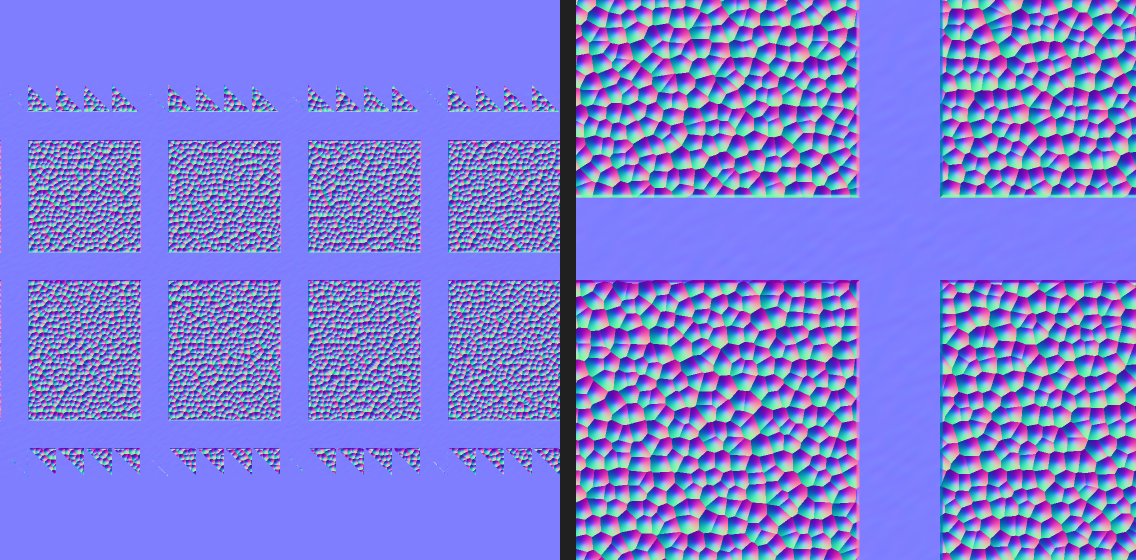
Left, the full canvas; right, a detail of the centre.
A Shadertoy shader for this texture map:

```glsl
// Tangent-space normal map: four columns of raised, pebbled panels between flat
// bands, closed above and below by saw-tooth triangles. The layout is a 20 x 20
// grid; pebbles are domed Voronoi cells, and green points down the canvas.

vec2 hash22(vec2 p) {
    vec3 q = fract(p.xyx * vec3(0.1031, 0.1030, 0.0973));
    q += dot(q, q.yzx + 33.33);
    return fract((q.xx + q.yz) * q.zy);
}

float valueNoise(vec2 p) {
    vec2 i = floor(p), f = fract(p);
    f = f * f * (3.0 - 2.0 * f);
    return mix(mix(hash22(i).x, hash22(i + vec2(1, 0)).x, f.x),
               mix(hash22(i + vec2(0, 1)).x, hash22(i + 1.0).x, f.x), f.y);
}

// Tilt of a parabolic dome around the nearest centre of a staggered, jittered grid
vec2 pebbleTilt(vec2 p) {
    vec2 nearest = vec2(9.0);
    for (int y = -1; y <= 1; y++) {
        float row = floor(p.y) + float(y);
        float stagger = 0.5 * mod(row, 2.0);
        for (int x = -1; x <= 1; x++) {
            vec2 id = vec2(floor(p.x - stagger) + float(x), row);
            vec2 centre = id + vec2(stagger, 0.0) + 0.5 + 0.72 * (hash22(id) - 0.5);
            vec2 offset = p - centre;
            if (dot(offset, offset) < dot(nearest, nearest)) nearest = offset;
        }
    }
    vec2 slope = nearest * 4.4;
    return slope / sqrt(1.0 + dot(slope, slope));
}

// Outward direction in xy, signed distance in z
vec3 box(vec2 p, vec2 lo, vec2 hi) {
    vec2 c = p - 0.5 * (lo + hi), q = abs(c) - 0.5 * (hi - lo);
    return q.x > q.y ? vec3(sign(c.x), 0.0, q.x) : vec3(0.0, sign(c.y), q.y);
}

vec3 nearer(vec3 a, vec3 b) { return a.z < b.z ? a : b; }
vec3 inner(vec3 a, vec3 b) { return a.z > b.z ? a : b; }

// One row of four teeth; flip is 1 for the upper row and -1 for the lower.
// Only the straight base carries a rim, so the other sides have no direction.
vec3 teeth(vec2 p, float top, float flip) {
    float fx = fract(p.x), t = p.y - top;
    float slanted = flip * (fx - t) * 0.707 + 0.02;
    float upright = flip > 0.0 ? -fx : fx - 1.0;
    return inner(box(p, vec2(0.0, top), vec2(4.0, top + 1.0)),
                 vec3(0.0, 0.0, max(slanted, upright)));
}

// Broken hairline creases that cross some of the gaps between tooth rows
vec2 creaseTilt(vec2 p, float column, float top) {
    float fx = p.x - 4.0, t = p.y - top;
    if (fx < 0.0 || t < 0.0 || t > 1.0) return vec2(0.0);
    vec2 wear = hash22(vec2(column + 7.0, top));
    vec2 dots = hash22(floor(vec2(column * 5.0 + p.x, p.y) * 20.0));
    float diagonal = step(abs(fx - t), 0.025) * step(wear.x * 0.5, t);
    float upright = step(0.975, fx) * step(0.45, wear.y);
    return max(diagonal, upright) * step(0.5, dots.x) * (dots.yx - 0.6) * 1.5;
}

vec3 surface(vec2 p, float pixel) {
    float column = floor((p.x - 1.0) / 5.0);
    vec2 local = vec2(mod(p.x - 1.0, 5.0), p.y);

    // Raised shapes: a square, a taller panel and two tooth rows
    vec3 shape = nearer(box(local, vec2(0, 5), vec2(4.04, 9.02)),
                        box(local, vec2(0, 10), vec2(4.04, 15.02)));
    shape = nearer(shape, nearer(teeth(local, 3.0, 1.0), teeth(local, 16.0, -1.0)));

    // Faint grain on the bands, fading out towards the plain ends
    vec2 g = p * vec2(6.0, 10.0) + p.yx * vec2(2.0, 3.0);
    float n = valueNoise(g);
    vec2 grain = vec2(valueNoise(g + vec2(0.4, 0)), valueNoise(g + vec2(0, 0.4))) - n;
    grain *= 0.08 * smoothstep(2.6, 3.6, p.y) * (1.0 - smoothstep(16.4, 17.4, p.y));
    vec2 flatTilt = grain + creaseTilt(local, column, 3.0) + creaseTilt(local, column, 16.0);

    // Pebbles, bent outward along a thin rim
    vec2 raised = pebbleTilt(p * 5.3);
    float rim = smoothstep(-0.045, -0.02, shape.z) * length(shape.xy);
    raised = mix(raised, shape.xy * 0.8 + raised * 0.3, rim);

    float mask = 1.0 - smoothstep(-0.3 * pixel, 0.3 * pixel, shape.z);
    vec2 tilt = mix(flatTilt, raised, mask);
    tilt *= min(1.0, 0.96 / max(length(tilt), 0.001));
    return vec3(tilt, sqrt(1.0 - dot(tilt, tilt))) * 0.5 + 0.5;
}

void mainImage(out vec4 fragColor, in vec2 fragCoord) {
    vec3 color = vec3(0.0);
    // Four samples per pixel keep the small pebbles smooth
    for (int i = 0; i < 4; i++) {
        vec2 shift = vec2(i % 2, i / 2) * 0.5 - 0.25;
        vec2 p = (fragCoord + shift) / iResolution.xy * 20.0;
        color += surface(vec2(p.x, 20.0 - p.y), 20.0 / iResolution.y);
    }
    fragColor = vec4(color * 0.25 - vec3(0.005, 0.005, 0.0), 1.0);
}
```
